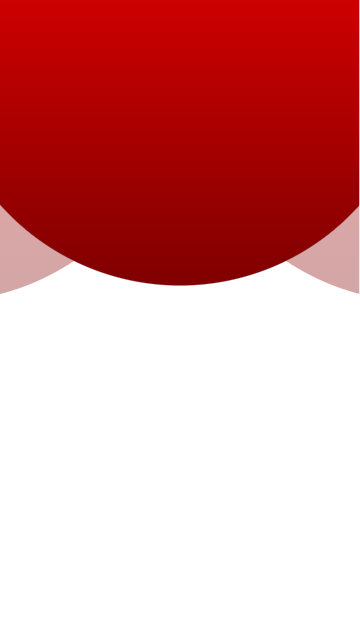
Give the GLSL for this background, as a Shadertoy shader.

```glsl
// Draws a large red gradient disc hanging from the top of a white page, with two pale discs behind it.

const vec3 PAPER = vec3(1.0);
const vec3 BRIGHT_RED = vec3(0.8, 0.0, 0.0);
const vec3 DARK_RED = vec3(0.5, 0.0, 0.0);
const vec3 RIM_GREY = vec3(0.5, 0.42, 0.44);

const float RADIUS = 0.669;
const vec2 MAIN_CENTER = vec2(0.0, 0.124);
const vec2 SIDE_CENTER = vec2(0.667, 0.169);
const float SIDE_OPACITY = 0.35;
const float RIM_OPACITY = 0.35;
const float MARGIN_START = 0.498;

float discDistance(vec2 p, vec2 center, float radius) {
    return length(p - center) - radius;
}

// Coverage of the region where the distance is negative
float coverage(float dist, float pixel) {
    return clamp(0.5 - dist / pixel, 0.0, 1.0);
}

// Vertical gradient that ends at the lowest point of a disc
vec3 redGradient(float depth, float bottom) {
    return mix(BRIGHT_RED, DARK_RED, clamp(depth / bottom, 0.0, 1.0));
}

void mainImage(out vec4 fragColor, in vec2 fragCoord) {
    // Width is one unit; x starts at the middle, y is the depth below the top
    float pixel = 1.0 / iResolution.x;
    vec2 p = vec2(fragCoord.x - 0.5 * iResolution.x, iResolution.y - fragCoord.y) * pixel;
    vec3 color = PAPER;

    // Pale side discs, mirrored about the middle
    float side = discDistance(vec2(abs(p.x), p.y), SIDE_CENTER, RADIUS);
    vec3 sideRed = redGradient(p.y, SIDE_CENTER.y + RADIUS);
    color = mix(color, sideRed, SIDE_OPACITY * coverage(side, pixel));

    // Main disc with a thin soft rim
    float disc = discDistance(p, MAIN_CENTER, RADIUS);
    vec3 discRed = redGradient(p.y, MAIN_CENTER.y + RADIUS);
    color = mix(color, discRed, coverage(disc, pixel));
    float rim = coverage(abs(disc) - 0.001, pixel);
    color = mix(color, RIM_GREY, RIM_OPACITY * rim);

    // Narrow paper margin along the right side
    color = mix(color, PAPER, coverage(MARGIN_START - p.x, pixel));

    fragColor = vec4(color, 1.0);
}
```
